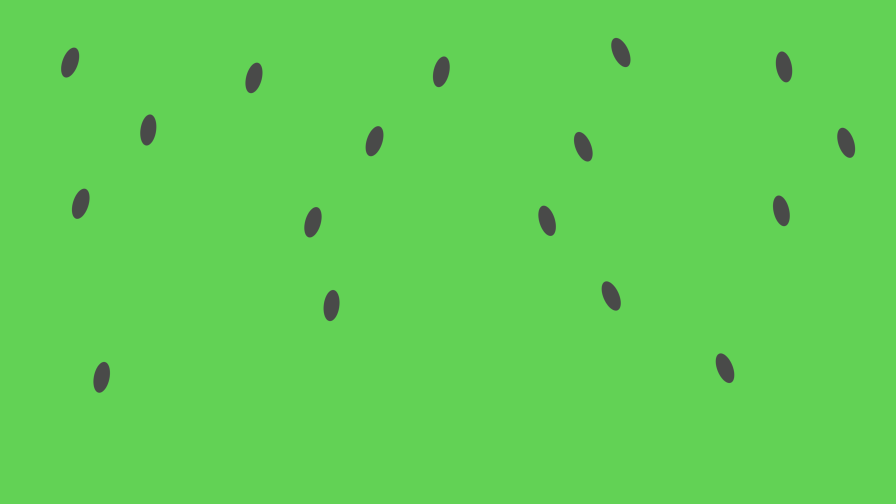
Give the GLSL for this pattern, as a Shadertoy shader.

```glsl
// Dark oval seeds scattered sparsely over flat green.
// Five staggered rows thin out downwards; each seed is a jittered ellipse
// whose top leans towards the vertical centre line.

vec3 hash3(vec2 p) {
    vec3 q = fract(vec3(p.xyx) * vec3(0.1031, 0.1030, 0.0973));
    q += dot(q, q.yxz + 33.33);
    return fract((q.xxy + q.yzz) * q.zyx);
}

// Approximate signed distance to an ellipse with the given radii
float ellipseDistance(vec2 p, vec2 radii) {
    float k = length(p / radii);
    return (k - 1.0) * k / max(length(p / (radii * radii)), 1e-4);
}

void mainImage(out vec4 fragColor, in vec2 fragCoord) {
    float aspect = iResolution.x / iResolution.y;
    vec2 uv = fragCoord / iResolution.y;
    float pixel = 1.0 / iResolution.y;

    float seedDistance = 1.0;
    for (int row = 0; row < 5; row++) {
        // Rows hold 5, 4, 4, 2 and 2 seeds
        int count = 5 - (row + 1) / 2 - row / 3;
        float halfWidth = row == 3 ? 0.15 : 0.41 - 0.015 * float(row);
        float stagger = row % 2 == 1 ? 0.04 : -0.02;

        for (int i = 0; i < count; i++) {
            vec3 rnd = hash3(vec2(i, row) + 7.0);
            float spread = 2.0 * float(i) / float(count - 1) - 1.0;

            // Jittered place, x as a share of the width
            float x = 0.5 + halfWidth * spread + stagger + 0.045 * (rnd.x - 0.5);
            float y = 0.87 - 0.152 * float(row) + 0.06 * (rnd.y - 0.5);

            // Lean right on the left half, left on the right half
            float lean = (x < 0.53 ? 1.0 : -1.0) * mix(0.12, 0.46, rnd.z);
            float c = cos(lean), s = sin(lean);
            vec2 p = mat2(c, s, -s, c) * (uv - vec2(x * aspect, y));

            seedDistance = min(seedDistance, ellipseDistance(p, vec2(0.0155, 0.031)));
        }
    }

    vec3 green = vec3(0.384, 0.825, 0.335);
    vec3 seedGrey = vec3(0.285, 0.29, 0.285);
    float seedMask = 1.0 - smoothstep(-0.7 * pixel, 0.7 * pixel, seedDistance);
    fragColor = vec4(mix(green, seedGrey, seedMask), 1.0);
}
```
